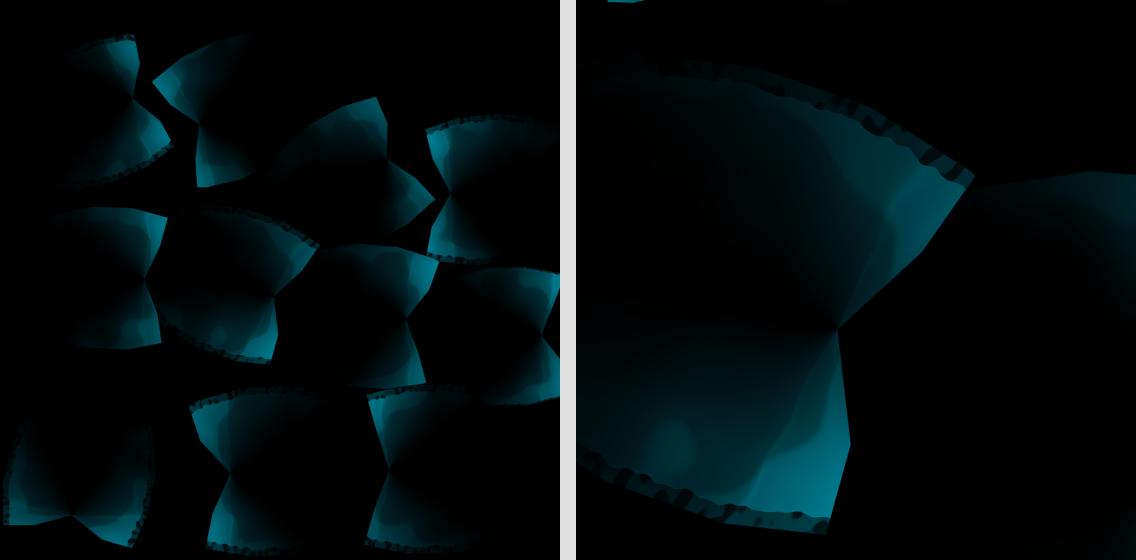
Left: the whole. Right: its middle third, enlarged.
This background is drawn by a Shadertoy shader. Its source:

```glsl
// Teal two-lobed shell fans with faceted rims, fading into black.

vec2 hash2(vec2 p) {
    p = vec2(dot(p, vec2(127.1, 311.7)), dot(p, vec2(269.5, 183.3)));
    return fract(sin(p) * 43758.5);
}

float gradientNoise(vec2 p) {
    vec2 i = floor(p), f = fract(p);
    vec2 u = f * f * f * (f * (f * 6.0 - 15.0) + 10.0);
    vec2 e = vec2(0.0, 1.0);
    float a = dot(hash2(i) * 2.0 - 1.0, f);
    float b = dot(hash2(i + e.yx) * 2.0 - 1.0, f - e.yx);
    float c = dot(hash2(i + e.xy) * 2.0 - 1.0, f - e.xy);
    float d = dot(hash2(i + e.yy) * 2.0 - 1.0, f - e.yy);
    return mix(mix(a, b, u.x), mix(c, d, u.x), u.y);
}

// Signed side of a line through the origin; positive lies ahead of it.
float lineSide(vec2 p, vec2 along) {
    vec2 u = normalize(along);
    return dot(p, vec2(u.y, -u.x));
}

// Ellipse outline cut into straight facets.
float facetedEllipse(vec2 p, vec2 radii) {
    vec2 e = p / radii;
    float sector = 6.28318 / 18.0;
    float a = mod(atan(e.y, e.x), sector) - 0.5 * sector;
    return (length(e) * cos(a) - cos(0.5 * sector)) * radii.y;
}

// Brightness of one fan; its hinge is the origin and it opens along +x.
float fan(vec2 p, float id, float pixel) {
    float side = p.y < 0.0 ? 1.0 : 2.0;
    vec2 v = vec2(p.x, abs(p.y));
    vec2 seed = vec2(id, side * 17.0);
    vec2 shapeRnd = hash2(seed + 3.1), lightRnd = hash2(seed + 8.7);

    // Bent front edge, from the hinge out to the corner
    float opening = mix(1.05, 1.32, shapeRnd.x);
    vec2 corner = vec2(cos(opening), sin(opening));
    vec2 bend = corner * 0.55 + vec2(corner.y, -corner.x) * 0.11 * shapeRnd.y;
    float front = max(lineSide(v, bend), lineSide(v - bend, corner - bend));
    float outer = facetedEllipse(v + vec2(0.5, 0.0), vec2(1.7, 1.08));
    float mask = 1.0 - smoothstep(-pixel, pixel, max(front, outer));

    // Light sweeps around the hinge and dies away toward the back
    float grain = gradientNoise(v * 2.6 + seed);
    float sweep = atan(v.y, v.x) - opening;
    float span = mix(1.1, 1.65, lightRnd.x);
    float fade = pow(1.0 - clamp((sweep + 0.22 * grain) / span, 0.0, 1.0), 1.25);
    float light = mix(0.36, 0.57, lightRnd.y) * fade;
    light *= mix(0.45, 1.0, smoothstep(0.05, 0.85, length(v)));

    // Crease with a darker fold behind it, and a soft inner fold
    float crease = sweep - mix(0.12, 0.5, shapeRnd.y) + 0.2 * grain;
    light *= 1.0 - 0.14 * smoothstep(-0.02, 0.06, crease) + 0.16 * exp(-28.0 * abs(crease));
    float fold = sweep * 0.8 - length(v) + 0.4 + 0.5 * grain;
    light *= 1.0 - 0.25 * smoothstep(0.0, 0.1, fold);

    // Thin chipped rim
    float chips = gradientNoise(v * vec2(13.0, 9.0) + seed);
    float rimWidth = 0.085 * smoothstep(0.15, 0.6, hash2(vec2(id, 5.0)).x);
    float rim = smoothstep(-pixel, pixel, outer + rimWidth + 0.04 * chips * rimWidth / 0.085);
    light *= 1.0 - rim * (0.48 + 0.35 * smoothstep(0.0, 0.15, chips));
    return light * mask;
}

void mainImage(out vec4 fragColor, in vec2 fragCoord) {
    vec2 uv = fragCoord / iResolution.y;
    float light = 0.0;

    // Three sloping rows: facing pairs, all right, all left
    for (int i = 0; i < 11; i++) {
        float id = float(i), col = float(i % 4);
        int row = i / 4;
        vec2 rnd = hash2(vec2(id, 2.3)), jitter = hash2(vec2(id, 6.9)) - 0.5;
        float odd = mod(col, 2.0);
        vec2 hinge;
        float angle;
        if (row == 0) {
            hinge = vec2(0.24 + 0.115 * odd + 0.445 * floor(col / 2.0), 0.83 - 0.057 * col);
            angle = 3.14159 * odd + 0.5 - 0.11 * col * odd;
        } else if (row == 1) {
            hinge = vec2(0.257 + 0.235 * col, 0.5 - 0.034 * col);
            angle = -0.4 * exp(-2.0 * abs(col - 1.0));
        } else {
            float turn = exp(-3.0 * col);
            hinge = vec2(0.13 + 0.285 * col, 0.16 - 0.075 * turn);
            angle = 3.14159 + 1.43 * turn;
        }
        hinge += 0.012 * jitter;
        angle += 0.16 * jitter.y;
        float size = mix(0.11, 0.132, rnd.x) + (row == 2 ? 0.012 : 0.0);
        vec2 facing = vec2(cos(angle), sin(angle));
        vec2 d = (uv - hinge) / size;
        vec2 local = vec2(dot(d, facing), dot(d, vec2(-facing.y, facing.x)));
        light = max(light, fan(local, id, 0.8 / (iResolution.y * size)));
    }
    fragColor = vec4(vec3(0.0, 0.86, 1.0) * light, 1.0);
}
```
